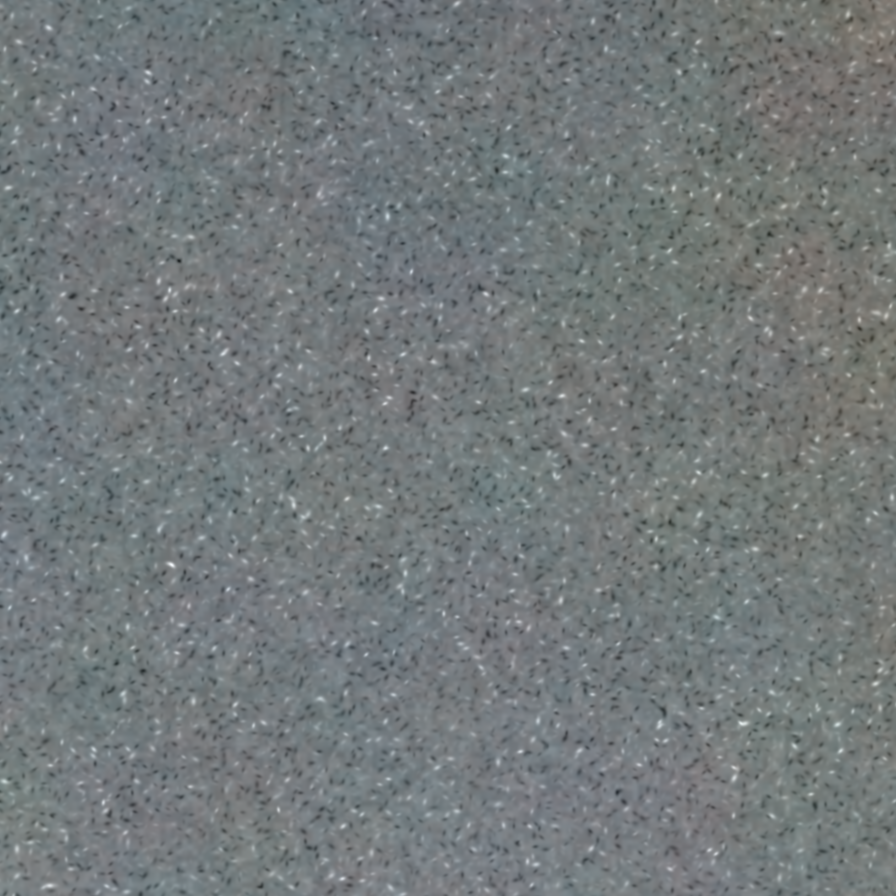
Write a WebGL 1 fragment shader that draws this texture.

```glsl
precision highp float;
// Grey stone-like surface: a slate ground that warms towards the upper right,
// clouded by soft tint noise and fine grain, then strewn with small oval
// flecks, one per jittered grid cell, that are either dark or glinting.

uniform vec2 u_resolution;

float hash(vec2 p) {
  vec3 q = fract(p.xyx * 0.1031);
  q += dot(q, q.yzx + 33.33);
  return fract((q.x + q.y) * q.z);
}

float noise(vec2 p) {
  vec2 cell = floor(p), f = fract(p);
  f = f * f * (3.0 - 2.0 * f);
  return mix(mix(hash(cell), hash(cell + vec2(1.0, 0.0)), f.x),
             mix(hash(cell + vec2(0.0, 1.0)), hash(cell + 1.0), f.x), f.y);
}

// Layered noise centred on zero
float clouds(vec2 p) {
  float sum = 0.0, weight = 0.5;
  for (int i = 0; i < 4; i++) {
    sum += weight * (noise(p) - 0.5);
    p = mat2(1.6, 1.2, -1.2, 1.6) * p + 17.3;
    weight *= 0.55;
  }
  return sum;
}

// Signed brightness of the flecks: dark below zero, glints above
float flecks(vec2 p, float clump) {
  vec2 home = floor(p);
  float sum = 0.0;
  for (int y = -1; y <= 1; y++) {
    for (int x = -1; x <= 1; x++) {
      vec2 cell = home + vec2(float(x), float(y));
      vec2 jitter = vec2(hash(cell + 11.7), hash(cell + 53.1));
      float angle = 0.45 + 2.6 * (hash(cell + 91.3) - 0.5);
      float c = cos(angle), s = sin(angle);
      vec2 d = mat2(c, -s, s, c) * (p - cell - jitter);
      float size = 0.8 + 0.4 * hash(cell + 137.9);
      d /= size * vec2(0.38, 0.23);
      float kind = hash(cell + 201.5);
      float strength = hash(cell + 263.7);
      float dark = -0.04 - 0.14 * strength;
      float glint = 0.04 + 0.27 * pow(strength, 4.0);
      float level = kind < 0.46 ? dark : (kind > 0.58 ? glint : 0.0);
      sum += level * exp(-dot(d, d));
    }
  }
  return sum * clump;
}

void main() {
  vec2 uv = gl_FragCoord.xy / u_resolution.y;

  // Ground: cool slate, olive at the upper right, a little lighter below
  float warmth = smoothstep(0.5, 1.0, uv.x + 0.12 * clouds(uv * 5.0));
  warmth *= 0.3 + 0.7 * smoothstep(0.0, 0.8, uv.y);
  vec3 color = mix(vec3(0.452, 0.481, 0.493), vec3(0.468, 0.469, 0.443), warmth);
  color += 0.026 * (0.5 - uv.y);

  // Broad tints between mauve and teal, and between blue and ochre
  color += vec3(0.05, -0.02, 0.0) * clouds(uv * 9.0 + 31.0);
  color += vec3(0.03, 0.01, -0.04) * clouds(uv * 7.0 + 67.0);
  color += 0.035 * clouds(uv * 6.0 + 5.0);

  // Fine soft grain at two sizes, with a faint colour cast
  color += 0.075 * (noise(uv * 165.0) - 0.5);
  color += 0.045 * (noise(uv * 75.0 + 40.0) - 0.5);
  color += vec3(0.02, -0.006, -0.014) * (noise(uv * 90.0 + 80.0) - 0.5);

  // Flecks gather in loose clumps
  float clump = clamp(1.0 + 1.1 * clouds(uv * 16.0 + 113.0), 0.5, 1.5);
  color += flecks(uv * 100.0, clump) * vec3(0.99, 1.0, 1.01);

  gl_FragColor = vec4(clamp(color, 0.0, 1.0), 1.0);
}
```
